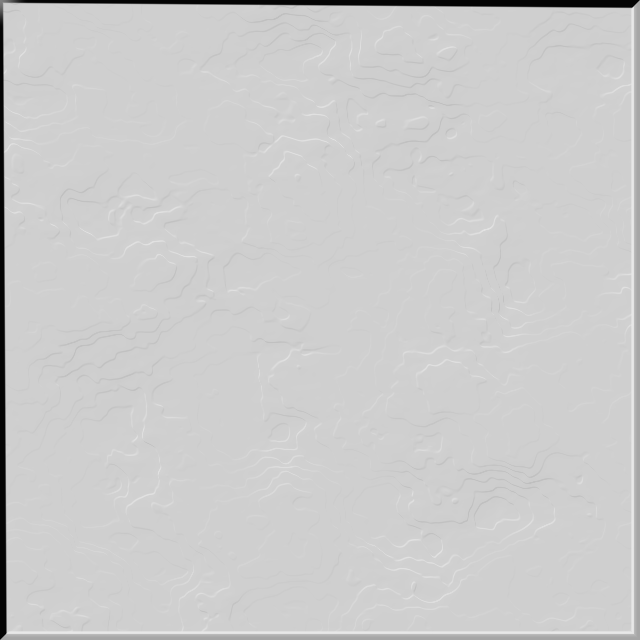
Give the GLSL for this texture map, as a Shadertoy shader.

```glsl
// Pale plaster panel: layered flakes with thin lit ridges inside a bevelled rim.
// Fractal noise is cut into terraces and lit by a directional height difference;
// the rim is shaded from the distance to each of the four sides.

float hash(ivec2 cell) {
    uvec2 q = uvec2(cell) * uvec2(1597334673u, 3812015801u);
    uint n = (q.x ^ q.y) * 1597334673u;
    n = (n ^ (n >> 15)) * 2246822519u;
    return float((n ^ (n >> 13)) >> 8) / 16777216.0;
}

float noise(vec2 p) {
    ivec2 c = ivec2(floor(p));
    vec2 f = fract(p);
    f = f * f * (3.0 - 2.0 * f);
    return mix(mix(hash(c), hash(c + ivec2(1, 0)), f.x),
               mix(hash(c + ivec2(0, 1)), hash(c + ivec2(1, 1)), f.x), f.y);
}

float fbm(vec2 p) {
    float sum = 0.0, amp = 0.5;
    for (int i = 0; i < 5; i++) {
        sum += amp * noise(p);
        p = p * 2.03 + 17.3;
        amp *= 0.5;
    }
    return sum;
}

// Plaster height, counted in flake layers
float plasterHeight(vec2 p) {
    vec2 wobble = vec2(noise(p * 38.0 + 5.0), noise(p * 38.0 + 71.0)) - 0.5;
    p += 0.012 * wobble;
    float level = 14.0 * fbm(p * vec2(4.6, 5.6) + 9.0);
    float terrace = floor(level) + smoothstep(0.0, 0.13, fract(level));
    return terrace + 0.8 * level;
}

float plasterShade(vec2 p) {
    vec2 toLight = 0.0012 * vec2(0.5, -0.86);
    float slope = plasterHeight(p - toLight) - plasterHeight(p + toLight);
    slope = clamp(slope, -1.3, 1.3);
    // Ridges are crisp in some patches and nearly worn flat in others
    float crisp = 0.25 + 0.75 * smoothstep(0.35, 0.8, noise(p * 9.0 + 31.0));
    return 0.812 + crisp * slope * (slope > 0.0 ? 0.062 : 0.05);
}

void mainImage(out vec4 fragColor, in vec2 fragCoord) {
    vec2 uv = fragCoord / iResolution.xy;
    float soft = max(0.0012, 0.75 / iResolution.y);
    float shade = plasterShade(uv);

    // Lit rim on the right and bottom: bright crease, then a grey slope
    float lit = min(1.0 - uv.x, uv.y);
    float dark = min(uv.x, 1.0 - uv.y);
    float litSide = smoothstep(-soft, soft, dark - lit);
    float slopeGrey = mix(0.65, 0.73, smoothstep(0.003, 0.010, lit));
    shade = mix(shade, slopeGrey, litSide * (1.0 - smoothstep(0.010 - soft, 0.010 + soft, lit)));
    float crease = 1.0 - smoothstep(0.0008, 0.0008 + 2.0 * soft, abs(lit - 0.0115));
    shade = mix(shade, 0.91, crease * litSide);

    // Shadowed rim on the left and top, tapering towards their shared corner
    float leftEdge = 0.0045 + 0.0055 * (1.0 - uv.y);
    float topEdge = 0.0040 + 0.0080 * uv.x;
    float inside = min(uv.x - leftEdge, 1.0 - uv.y - topEdge);
    float shadow = (1.0 - smoothstep(-soft, 1.5 * soft, inside)) * (1.0 - litSide);
    float corner = smoothstep(0.0, 0.045, length(uv - vec2(0.0, 1.0)));
    shade = mix(shade, mix(0.5, 0.015, corner), shadow);

    fragColor = vec4(vec3(shade), 1.0);
}
```
